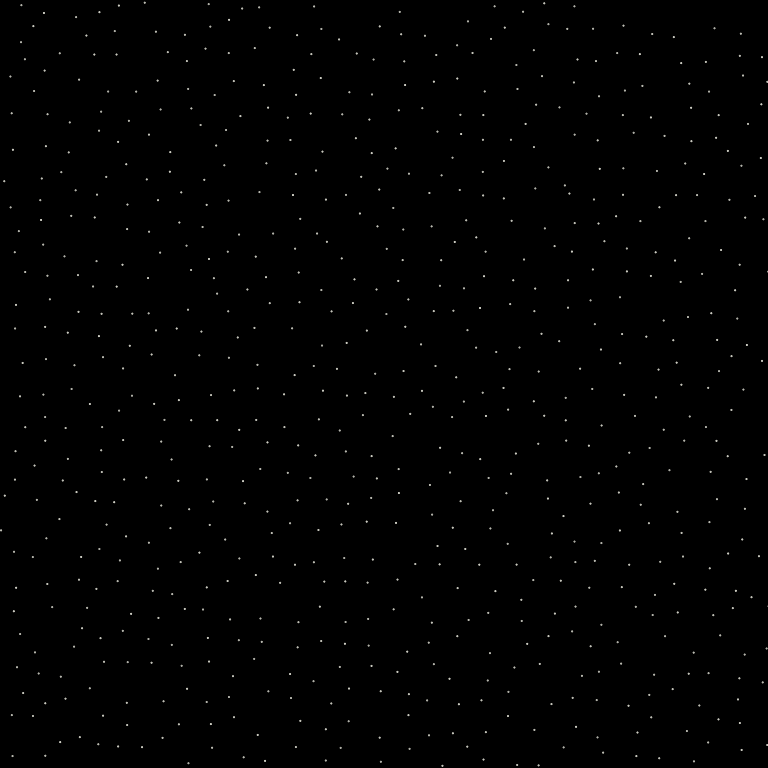
Give the GLSL for this texture, as a Shadertoy shader.

```glsl
const float CELLS = 27.6;
const float JITTER = 0.9;
const float MIN_GAP = 0.85;
const float DOT_RADIUS = 0.0014;
const vec3 BACKGROUND = vec3(0.0);
const vec3 DOT_COLOR = vec3(0.80, 0.80, 0.76);

vec2 hash22(vec2 p) {
    vec3 q = fract(p.xyx * vec3(0.1031, 0.1030, 0.0973));
    q += dot(q, q.yzx + 33.33);
    return fract((q.xx + q.yz) * q.zy);
}

vec2 jitteredPoint(vec2 cell, float jitter) {
    return cell + 0.5 + jitter * (hash22(cell + 71.0) - 0.5);
}

// Push a point away from close neighbours for even spacing
vec2 relaxedPoint(vec2 cell, float jitter, float minGap) {
    vec2 point = jitteredPoint(cell, jitter);
    vec2 push = vec2(0.0);
    for (int y = -1; y <= 1; y++) {
        for (int x = -1; x <= 1; x++) {
            if (x == 0 && y == 0) continue;
            vec2 away = point - jitteredPoint(cell + vec2(x, y), jitter);
            float gap = max(length(away), 0.001);
            push += away / gap * max(minGap - gap, 0.0) * 0.5;
        }
    }
    return point + push;
}

float disc(vec2 offset, float radius, float blur) {
    return 1.0 - smoothstep(radius - blur, radius + blur, length(offset));
}

// Scattered dots with slightly varied brightness
float dotField(vec2 uv, float cells, float radius, float blur) {
    vec2 grid = uv * cells;
    vec2 home = floor(grid);
    float light = 0.0;
    for (int y = -1; y <= 1; y++) {
        for (int x = -1; x <= 1; x++) {
            vec2 cell = home + vec2(x, y);
            vec2 offset = (grid - relaxedPoint(cell, JITTER, MIN_GAP)) / cells;
            float brightness = mix(0.85, 1.0, hash22(cell + 19.0).x);
            light = max(light, brightness * disc(offset, radius, blur));
        }
    }
    return light;
}

void mainImage(out vec4 fragColor, in vec2 fragCoord) {
    vec2 uv = fragCoord / iResolution.y;
    float blur = 0.5 / iResolution.y;
    float light = dotField(uv, CELLS, DOT_RADIUS, blur);
    fragColor = vec4(mix(BACKGROUND, DOT_COLOR, light), 1.0);
}
```
